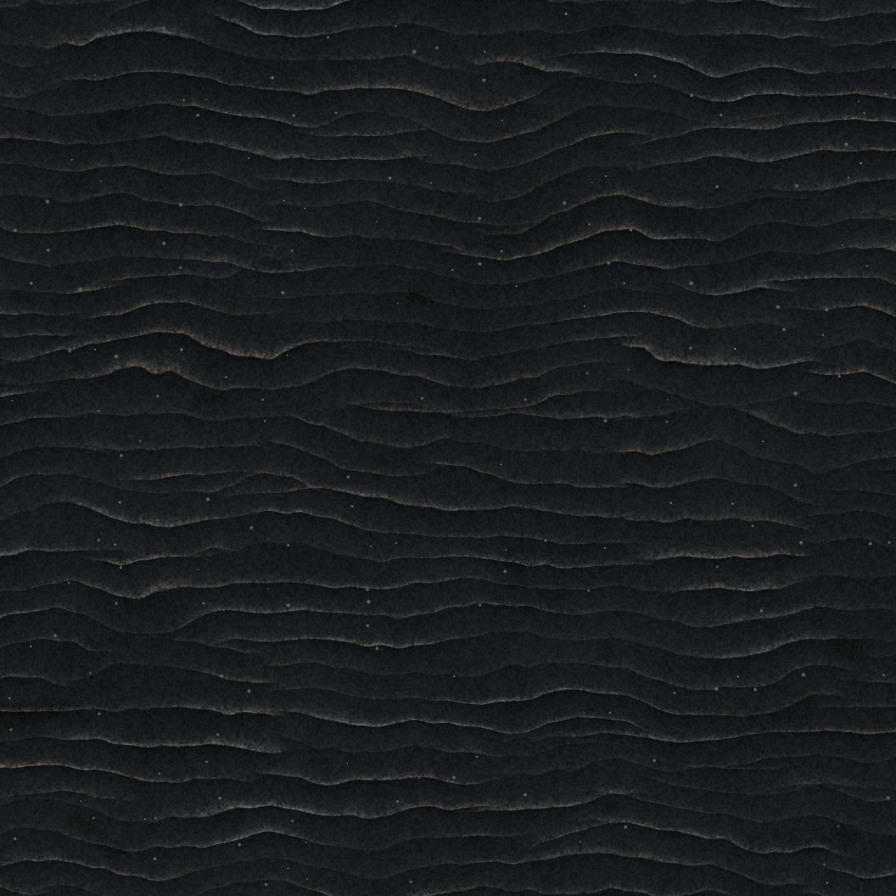
Reproduce this texture procedurally as a WebGL 1 fragment shader.

```glsl
precision highp float;
// Dark wet sand with long, wind-blown ripples: two warped sets of horizontal
// ridges fade into each other, so crests fork and end. Each has a thin lit
// crest over a shaded lee side, with fine grain and a few pale specks.
uniform vec2 u_resolution;

float hash(vec2 p) {
  vec3 q = fract(p.xyx * vec3(0.1031, 0.1030, 0.0973));
  q += dot(q, q.yzx + 33.33);
  return fract((q.x + q.y) * q.z);
}

float noise(vec2 p) {
  vec2 cell = floor(p), f = fract(p);
  f = f * f * (3.0 - 2.0 * f);
  return mix(mix(hash(cell), hash(cell + vec2(1.0, 0.0)), f.x),
             mix(hash(cell + vec2(0.0, 1.0)), hash(cell + 1.0), f.x), f.y);
}

float fbm(vec2 p) {
  float sum = 0.0, amp = 0.5;
  for (int i = 0; i < 4; i++) {
    sum += amp * noise(p);
    p = p * 2.03 + 17.7;
    amp *= 0.5;
  }
  return sum;
}

// One set of ridges: x = crest light, y = lee shadow, z = soft slope light.
vec3 ripples(vec2 p, float seed) {
  vec2 s = p + seed;
  float phase = p.y * 30.0 + seed
              + 1.5 * noise(s * vec2(3.0, 4.0))
              + 1.1 * noise(s * vec2(8.0, 9.0))
              + 0.5 * noise(s * vec2(18.0, 17.0))
              + 0.14 * noise(s * vec2(55.0, 45.0));
  float ridge = floor(phase + 0.5);
  float d = phase - ridge;
  vec2 along = vec2(p.x, ridge * 7.31 + seed);
  float strength = smoothstep(0.25, 0.95, noise(along * vec2(7.0, 1.0)));
  float width = mix(0.05, 0.14, noise(along * vec2(11.0, 1.0) + 40.0));
  float above = smoothstep(-0.04, 0.03, d);
  float crest = above * exp(-max(d, 0.0) / width) * (0.10 + 1.05 * strength);
  float lee = (1.0 - above) * exp(min(d, 0.0) * 5.0) * (0.35 + 0.65 * strength);
  float slope = above * exp(-max(d, 0.0) * 4.5);
  return vec3(crest, lee, slope);
}

// Small scattered grains, one candidate per cell.
float specks(vec2 p, float cells) {
  vec2 id = floor(p * cells);
  vec2 centre = 0.2 + 0.6 * vec2(hash(id + 3.1), hash(id + 71.7));
  float dist = length(fract(p * cells) - centre) / cells;
  float radius = mix(0.0009, 0.0024, hash(id + 29.0));
  float present = step(0.90, hash(id + 113.0));
  return present * (1.0 - smoothstep(radius * 0.4, radius * 1.3, dist));
}

void main() {
  vec2 p = gl_FragCoord.xy / min(u_resolution.x, u_resolution.y);

  // Blend the two ridge sets across irregular, elongated patches.
  float patches = smoothstep(0.40, 0.60, noise(p * vec2(5.0, 12.0) + 5.0));
  vec3 relief = mix(ripples(p, 3.7), ripples(p, 19.2), patches);

  float grain = noise(p * 512.0 + 0.5) - 0.5;
  float coarse = noise(p * 230.0 + 31.0) - 0.5;
  float mottle = fbm(p * vec2(6.0, 11.0) + 12.0) - 0.47;

  // Slate sand, darker in the lee and in a few damp stains.
  vec3 color = vec3(0.090, 0.106, 0.115);
  color += 0.026 * mottle + 0.044 * grain + 0.020 * coarse;
  color += 0.020 * relief.z;
  color -= vec3(0.052, 0.050, 0.051) * relief.y;
  float stain = smoothstep(0.68, 0.82, fbm(p * vec2(9.0, 15.0) + 60.0));
  color -= vec3(0.020, 0.027, 0.032) * stain;

  // Crests range from cool grey to rusty brown and are broken up by grain.
  float rust = smoothstep(0.3, 0.75, noise(p * vec2(6.0, 14.0) + 80.0));
  vec3 crestTint = mix(vec3(0.19, 0.19, 0.18), vec3(0.23, 0.18, 0.14), rust);
  color += crestTint * relief.x * (1.0 + 0.9 * grain + 0.7 * coarse);

  float speck = specks(p, 42.0);
  color = mix(color, vec3(0.40, 0.42, 0.42), 0.8 * speck);
  gl_FragColor = vec4(max(color, vec3(0.02)), 1.0);
}
```
